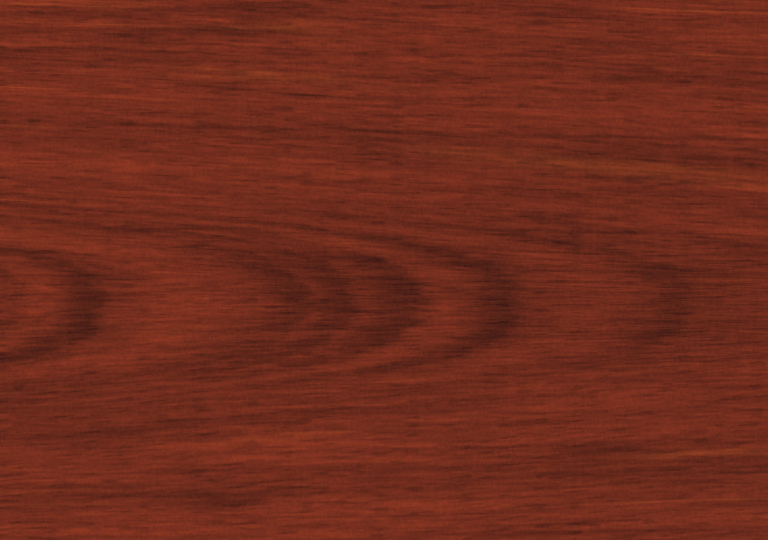
This texture is drawn by a Shadertoy shader. Its source:

```glsl
// Red-brown flat-sawn timber: nested cathedral arches opening to the left,
// drawn as level lines of a cubic ring field, with stretched noise on top
// for the long straight grain, thin orange fibres and short dark pores.

float hash(vec2 p) {
    vec3 q = fract(vec3(p.xyx) * 0.1031);
    q += dot(q, q.yzx + 33.33);
    return fract((q.x + q.y) * q.z);
}

// Value noise from -1 to 1
float noise(vec2 p) {
    vec2 i = floor(p), f = fract(p);
    f = f * f * (3.0 - 2.0 * f);
    float low = mix(hash(i), hash(i + vec2(1, 0)), f.x);
    float high = mix(hash(i + vec2(0, 1)), hash(i + vec2(1, 1)), f.x);
    return 2.0 * mix(low, high, f.y) - 1.0;
}

float fbm(vec2 p) {
    float sum = 0.0, amp = 0.55;
    for (int i = 0; i < 4; i++) {
        sum += amp * noise(p);
        p = p * 2.03 + vec2(17.3, 9.1);
        amp *= 0.55;
    }
    return sum;
}

// Horizontal position where the ring through p crosses the heart line
float ringTip(vec2 p) {
    float dy = p.y - 0.445 + 0.010 * fbm(p * vec2(2.5, 6.0));
    dy *= dy < 0.0 ? 0.88 : 1.0;
    float spread = abs(dy);
    return p.x + 150.0 * spread * spread * spread + 3.0 * dy * dy;
}

// Dark late wood: crisp on the outer side, fading inward
float archShade(float tip, vec2 p) {
    const float tips[7] = float[7](0.03, 0.18, 0.56, 0.65, 0.77, 0.95, 1.26);
    const float depth[7] = float[7](0.75, 0.8, 0.9, 0.75, 0.9, 1.0, 0.7);
    float shade = 0.0;
    for (int i = 0; i < 7; i++) {
        float d = tip - tips[i];
        float width = d > 0.0 ? 0.022 : 0.07;
        shade = max(shade, depth[i] * exp(-d * d / (width * width)));
    }
    float fade = exp(-pow(abs(p.y - 0.445) / 0.17, 2.0));
    return shade * fade * (0.85 + 0.35 * noise(p * vec2(6.0, 18.0)));
}

// Thin bright or dark threads along the zero lines of a stretched noise
float thread(vec2 p, float width) {
    return 1.0 - smoothstep(0.0, width, abs(noise(p)));
}

void mainImage(out vec4 fragColor, in vec2 fragCoord) {
    vec2 p = fragCoord / iResolution.y;
    float side = p.y - 0.445;

    // Ring field, frayed by the fibres
    float fray = noise(p * vec2(22.0, 190.0));
    float tip = ringTip(p) + 0.014 * fray + 0.022 * fbm(p * vec2(5.0, 16.0));
    float ring = pow(max(tip + 0.3, 0.02), 0.3333);

    // Grain direction: falls to the right above the heart, rises below
    float slope = side / (0.06 + 2.0 * side * side);
    vec2 g = vec2(p.x, p.y + 0.035 * slope * p.x);
    g.y += 0.005 * noise(p * vec2(2.2, 4.0)) + 0.012 * p.x;

    // Broad tone, growth bands and arches
    float tone = 0.12;
    tone += 0.28 * fbm(p * vec2(1.6, 5.0) + 4.0);
    tone += 0.30 * noise(vec2(ring * 14.0, p.x * 0.9));
    tone += 0.24 * noise(vec2(ring * 34.0 + 7.0, p.x * 1.2));
    float arch = archShade(tip, p);
    tone -= 1.15 * arch;

    // Red early wood just inside the widest arch
    float glow = (tip - 0.855) / 0.045;
    tone += 0.55 * exp(-glow * glow) * exp(-side * side / 0.035);

    // Straight grain from long bands to hair-fine lines
    tone += 0.18 * noise(g * vec2(1.6, 55.0));
    tone += 0.24 * noise(g * vec2(5.0, 120.0) + 31.0);
    tone += 0.34 * noise(g * vec2(13.0, 215.0) + 57.0);
    tone += 0.34 * noise(g * vec2(34.0, 300.0) + 23.0);

    // Short slanted pores and a fine speckle
    vec2 tilted = vec2(g.x, g.y - 0.05 * p.x);
    float pores = noise(tilted * vec2(30.0, 230.0) + 83.0);
    tone -= 0.50 * smoothstep(0.35, 0.8, pores);
    tone += 0.26 * noise(p * vec2(260.0, 270.0));
    tone += 0.06 * noise(p * vec2(140.0, 12.0));

    // Long thin threads, orange and dark, strongest away from the heart
    float outer = 0.25 + 0.75 * smoothstep(0.06, 0.25, abs(side));
    float patch1 = smoothstep(-0.1, 0.6, noise(g * vec2(2.2, 26.0) + 5.0));
    float patch2 = smoothstep(0.0, 0.6, noise(g * vec2(2.6, 30.0) + 45.0));
    float broken = 0.75 + 0.4 * noise(g * vec2(25.0, 160.0));
    float fibre = thread(g * vec2(0.9, 42.0) + 11.0, 0.20) * patch1;
    fibre *= outer * broken * (1.0 - arch);
    tone -= 0.55 * thread(g * vec2(1.1, 50.0) + 71.0, 0.18) * patch2 * outer;

    vec3 wood = vec3(0.440, 0.174, 0.115);
    vec3 color = wood + tone * vec3(0.100, 0.037, 0.018);
    color += fibre * vec3(0.080, 0.050, 0.012);
    fragColor = vec4(clamp(color, 0.0, 1.0), 1.0);
}
```
